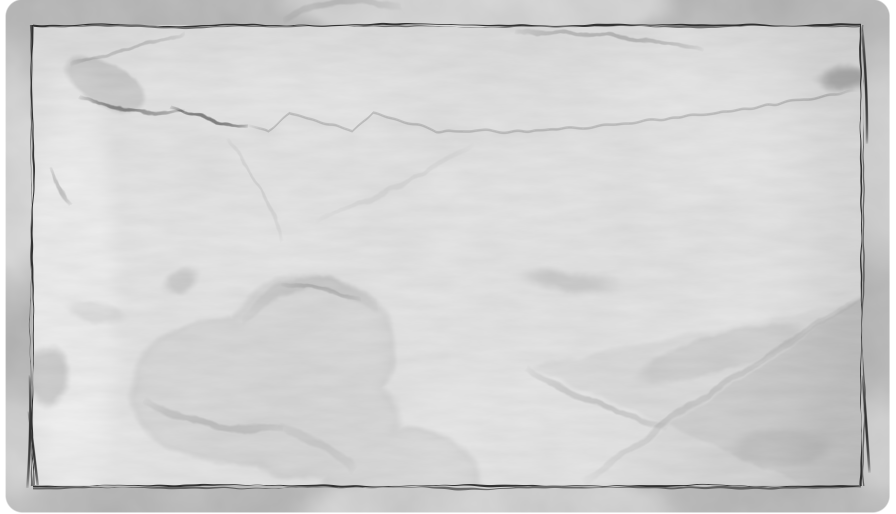
Write a WebGL 2 fragment shader that draws this texture.

```glsl
#version 300 es
precision highp float;
// Worn grey paper card with round corners and a sketchy ink frame.
// Soft ellipses make stains, bowed strokes make cracks and folds, gradient
// noise roughens them. Units: canvas height, origin lower left.
uniform vec2 u_resolution;
out vec4 outColor;

const float ASPECT = 1.7415, PAPER = .872, BORDER = .715, INK = .13;
const vec2 CARD_MID = vec2(.87, .502), CARD_HALF = vec2(.859, .499);
const float CARD_RADIUS = .033;
const vec2 FRAME_LO = vec2(.064, .055), FRAME_HI = vec2(1.674, .951);
const float INK_WIDTH = .0016, INK_WOBBLE = .006;
const float ROUGH = .016, GRAIN = .035, CLOUDS = .035;

float px; // one pixel in canvas units

vec2 gradient(vec2 cell) {
  vec3 h = fract(cell.xyx * vec3(.1031, .103, .0973));
  h += dot(h, h.yzx + 33.33);
  float a = 6.2832 * fract((h.x + h.y) * h.z);
  return vec2(cos(a), sin(a));
}

float corner(vec2 i, vec2 f, vec2 o) { return dot(gradient(i + o), f - o); }

float noise(vec2 p) {
  vec2 i = floor(p), f = p - i, u = f * f * (3. - 2. * f), e = vec2(1, 0);
  return mix(mix(corner(i, f, e.yy), corner(i, f, e.xy), u.x),
             mix(corner(i, f, e.yx), corner(i, f, e.xx), u.x), u.y);
}

float fbm(vec2 p) {
  float sum = 0., amp = .6;
  for (int i = 0; i < 4; i++) { sum += amp * noise(p); p = p * 2.03 + 17.3; amp *= .5; }
  return sum;
}

// Ellipses hold centre and radii; strokes hold both end points
float ellipse(vec2 p, vec4 e) { return (length((p - e.xy) / e.zw) - 1.) * min(e.z, e.w); }

float blob(vec2 p, vec4 e, float tilt, float soft) {
  vec2 q = p - e.xy, t = vec2(cos(tilt), sin(tilt));
  q = vec2(dot(q, t), t.x * q.y - t.y * q.x) / e.zw;
  return 1. - smoothstep(1. - soft, 1. + soft, length(q));
}

// Bowed line, thinning out at both ends
float stroke(vec2 p, vec4 ends, float bow, float w) {
  vec2 d = ends.zw - ends.xy, t = normalize(d), r = p - ends.xy;
  float s = dot(r, t) / length(d), arch = max(4. * s * (1. - s), 0.);
  float off = abs(t.x * r.y - t.y * r.x - bow * arch);
  return (1. - smoothstep(w * .4, w + px, off)) * sqrt(arch);
}

// Positive on the left of the line
float side(vec2 p, vec4 ends) {
  vec2 d = normalize(ends.zw - ends.xy), r = p - ends.xy;
  return d.x * r.y - d.y * r.x;
}

float inkLine(float along, float across, float seed) {
  float wobble = INK_WOBBLE * (noise(vec2(along * 7., seed)) + .4 * noise(vec2(along * 31., seed)));
  float w = INK_WIDTH * (.8 + 1.6 * noise(vec2(along * 9., seed + 5.5)));
  return clamp((w - abs(across - wobble)) / px + .5, 0., 1.);
}

float frameInk(vec2 p) {
  float ink = 0.;
  vec2 span = step(FRAME_LO, p) * step(p, FRAME_HI);
  for (float k = 0.; k < 2.; k++) {
    float gap = .004 * k, seed = 3.7 + 11.3 * k;
    vec2 lo = p - FRAME_LO + gap, hi = p - FRAME_HI - gap * vec2(1, -.6);
    float sides = max(inkLine(p.y, lo.x, seed), inkLine(p.y, hi.x, seed + 2.));
    float caps = max(inkLine(p.x, lo.y, seed + 4.), inkLine(p.x, hi.y, seed + 6.));
    ink = max(ink, (1. - .35 * k) * max(sides * span.y, caps * span.x));
  }
  // loose overshoots
  ink = max(ink, stroke(p, vec4(.053, .05, .058, .27), -.003, .002));
  ink = max(ink, stroke(p, vec4(.074, .05, .056, .2), 0., .002));
  ink = max(ink, stroke(p, vec4(1.69, .08, 1.677, .27), 0., .002));
  return max(ink, stroke(p, vec4(1.675, .95, 1.685, .72), .003, .002));
}

float borderTone(vec2 p) {
  float t = BORDER + .07 * fbm(p * 7.);
  t += .11 * blob(p, vec4(.03, .67, .07, .22), 0., .4);
  t += .09 * blob(p, vec4(1.71, .7, .07, .2), 0., .4);
  t += .1 * blob(p, vec4(.93, 1, .37, .09), 0., .12);
  t += .09 * blob(p, vec4(.95, 0, .35, .09), 0., .15);
  t += .08 * blob(vec2(abs(p.x - .87), p.y), vec4(.84, .13, .06, .1), 0., .5);
  return t - .08 * stroke(p, vec4(.55, .96, .78, .99), .02, .008);
}

float paperTone(vec2 p, vec2 q) {
  float t = PAPER + CLOUDS * fbm(p * 3.) + GRAIN * fbm(p * vec2(11, 48));
  t += .03 * blob(q, vec4(.14, .42, .085, .42), 0., .3);
  t -= .04 * smoothstep(1.45, 1.66, p.x) + .025 * smoothstep(.8, .95, p.y);
  // lobed stain
  float d = min(ellipse(q, vec4(.465, .24, .215, .147)), ellipse(q, vec4(.6, .32, .17, .145)));
  d = min(d, min(ellipse(q, vec4(.61, .18, .17, .113)), ellipse(q, vec4(.78, .07, .155, .1))));
  t -= .045 * (1. - smoothstep(-.006, .006, d)) + .015 * exp(-abs(d + .008) * 120.);
  t -= .06 * stroke(q, vec4(.47, .38, .73, .405), .055, .016);
  t -= .09 * stroke(q, vec4(.55, .445, .7, .42), .004, .004);
  t -= .09 * stroke(q, vec4(.28, .22, .55, .165), -.018, .008);
  t -= .05 * stroke(q, vec4(.54, .17, .69, .085), .01, .01);
  // folded corner
  vec4 fold = vec4(1.134, .059, 1.673, .422), crease = vec4(1.02, .286, 1.3, .165);
  t -= .07 * smoothstep(-.005, .006, -side(q, fold)) * smoothstep(1.1, 1.5, p.x);
  t -= .03 * smoothstep(-.006, .006, -side(q, vec4(1.02, .285, 1.67, .415))) * smoothstep(0., .01, side(q, crease));
  t -= .05 * blob(q, vec4(1.4, .315, .16, .036), .28, .15);
  t -= .04 * blob(q, vec4(1.52, .13, .09, .035), 0., .3);
  t -= .08 * stroke(q, fold, .008, .007) + .1 * stroke(q, crease, -.01, .007);
  // scuffs
  t -= .09 * blob(q, vec4(.205, .835, .082, .043), -.45, .12);
  t -= .09 * blob(q, vec4(.352, .453, .032, .02), .4, .5);
  t -= .09 * blob(q, vec4(1.11, .452, .08, .018), -.1, .6);
  t -= .12 * blob(q, vec4(.09, .27, .042, .055), 0., .25);
  t -= .05 * blob(q, vec4(.185, .39, .055, .02), -.2, .3);
  t -= .18 * blob(q, vec4(1.64, .848, .045, .022), 0., .5);
  // cracks
  t -= .28 * stroke(q, vec4(.15, .81, .36, .785), -.012, .003);
  t -= .38 * stroke(q, vec4(.33, .795, .485, .756), -.01, .003);
  t -= .12 * stroke(q, vec4(.14, .875, .36, .935), 0., .003);
  t -= .15 * stroke(q, vec4(1, .937, 1.37, .902), .01, .004);
  t -= .16 * stroke(q, vec4(.1, .67, .14, .6), 0., .003);
  t -= .06 * stroke(q, vec4(.44, .73, .55, .53), .01, .003);
  t -= .04 * stroke(q, vec4(.92, .72, .61, .57), .01, .005);
  // ridge: two peaks, then a slow rise
  float s = fract((p.x - .5624) / .163 + .25);
  float ridge = .745 + .08 * pow(max(p.x - 1., 0.) / .67, 1.5) + .006 * noise(p.xx * 25.);
  ridge += .035 * min(s * 4., (1. - s) / .75) * step(p.x, .848);
  float reach = smoothstep(.47, .52, p.x) * smoothstep(1.68, 1.6, p.x), below = ridge - p.y;
  float line = 1. - smoothstep(.001, .002 + px, abs(below));
  return t - reach * (.13 * line + .02 * step(0., below) * exp(-below * 50.));
}

void main() {
  vec2 p = gl_FragCoord.xy / u_resolution * vec2(ASPECT, 1);
  px = 1. / u_resolution.y;
  vec2 q = p + ROUGH * vec2(fbm(p * 14.), fbm(p * 14. + 40.));
  vec2 inset = min(p - FRAME_LO, FRAME_HI - p);
  float tone = mix(borderTone(q), paperTone(p, q), smoothstep(-px, px, min(inset.x, inset.y)));
  tone = mix(tone, INK, .9 * frameInk(p));
  // rounded card on white
  vec2 c = abs(p - CARD_MID) - CARD_HALF + CARD_RADIUS;
  float card = length(max(c, 0.)) + min(max(c.x, c.y), 0.) - CARD_RADIUS;
  outColor = vec4(vec3(mix(tone, 1., smoothstep(-px, px, card))), 1);
}
```
